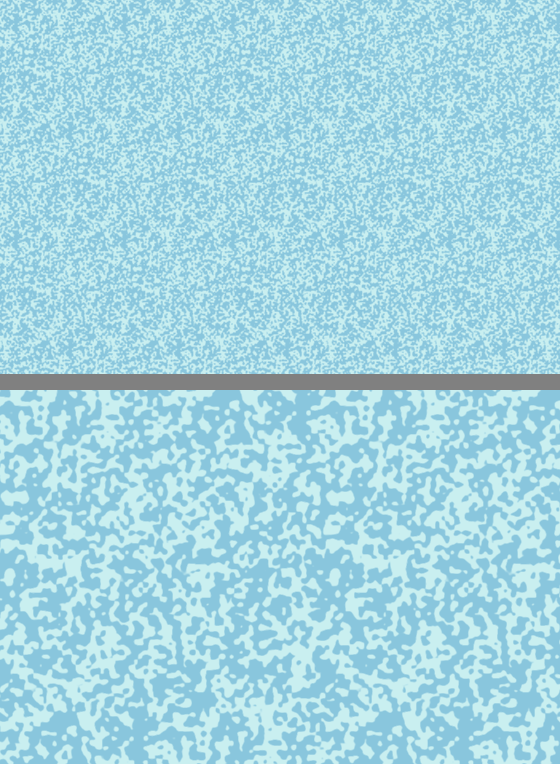
Top: the whole. Bottom: its middle third, enlarged.
This texture is drawn by a WebGL 2 fragment shader. Its source:

```glsl
#version 300 es
precision highp float;
// Two-tone pale blue speckle: small ragged flecks in a half-drop repeat.

#define DEEP_BLUE vec3(0.537, 0.776, 0.867)
#define PALE_AQUA vec3(0.788, 0.937, 0.943)
#define TILE_SIZE 0.29      // side of one repeat, in canvas heights
#define FINE_CELLS 68.0     // fleck cells across a repeat (even)
#define CLUMP_CELLS 18.0    // clump cells across a repeat (even)
#define CLUMP_AMOUNT 0.10   // how strongly flecks gather into patches
#define THRESHOLD 0.060     // higher leaves fewer pale flecks
#define EDGE_PIXELS 1.65    // width of the smoothing filter

uniform vec2 u_resolution;
out vec4 fragColor;

vec3 hash3(vec2 p) {
    vec3 q = fract(p.xyx * vec3(0.1031, 0.1030, 0.0973));
    q += dot(q, q.yxz + 33.33);
    return fract((q.xxy + q.yzz) * q.zyx);
}

// Wraps a cell into the repeat; each row of tiles shifts by half a tile.
vec2 wrapCell(vec2 cell, float count) {
    float row = floor(cell.y / count);
    return mod(vec2(cell.x - row * count * 0.5, cell.y), count);
}

// Cellular noise: jittered points, each adding a soft bump of random sign.
float bumpNoise(vec2 tilePos, float count) {
    vec2 p = tilePos * count;
    vec2 base = floor(p);
    float sum = 0.0;
    for (int y = -1; y <= 1; y++) {
        for (int x = -1; x <= 1; x++) {
            vec2 cell = base + vec2(x, y);
            vec3 rnd = hash3(wrapCell(cell, count) + count);
            vec2 offset = cell + 0.25 + 0.5 * rnd.xy - p;
            float bump = max(0.0, 1.0 - dot(offset, offset) / 1.56);
            sum += (2.0 * rnd.z - 1.0) * bump * bump * bump;
        }
    }
    return sum;
}

void main() {
    float pixel = 1.0 / (u_resolution.y * TILE_SIZE);
    vec2 tilePos = gl_FragCoord.xy * pixel;
    float clump = CLUMP_AMOUNT * bumpNoise(tilePos, CLUMP_CELLS);

    // Average hard-edged flecks over the pixel for smooth outlines.
    float coverage = 0.0;
    for (int y = -1; y <= 1; y++) {
        for (int x = -1; x <= 1; x++) {
            vec2 shift = vec2(x, y) * pixel * EDGE_PIXELS / 3.0;
            float level = bumpNoise(tilePos + shift, FINE_CELLS) + clump;
            coverage += smoothstep(-0.06, 0.06, level - THRESHOLD) / 9.0;
        }
    }
    fragColor = vec4(mix(DEEP_BLUE, PALE_AQUA, coverage), 1.0);
}
```
